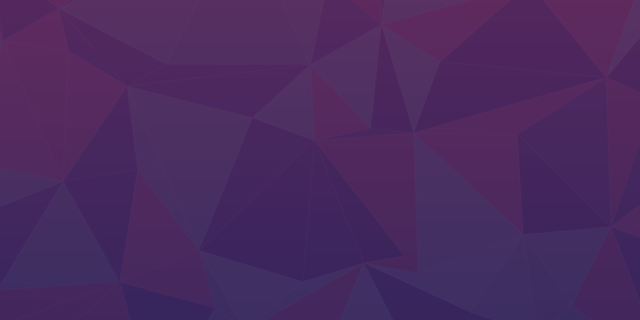
Give the GLSL for this background, as a Shadertoy shader.

```glsl
vec2 hash2(vec2 p) {
    vec3 q = fract(p.xyx * vec3(0.1031, 0.1030, 0.0973));
    q += dot(q, q.yzx + 33.33);
    return fract((q.xx + q.yz) * q.zy);
}

float cross2(vec2 a, vec2 b) {
    return a.x * b.y - a.y * b.x;
}

// Grid corner pushed off its regular place
vec2 meshVertex(vec2 id) {
    return id + 0.92 * (hash2(id + 57.0) - 0.5);
}

float edgeDistance(vec2 p, vec2 a, vec2 b) {
    return cross2(b - a, p - a) / max(length(b - a), 1e-4);
}

// Positive inside the triangle, for either winding
float triangleDistance(vec2 p, vec2 a, vec2 b, vec2 c) {
    float winding = cross2(b - a, c - a) < 0.0 ? -1.0 : 1.0;
    return min(winding * edgeDistance(p, a, b),
           min(winding * edgeDistance(p, b, c),
               winding * edgeDistance(p, c, a)));
}

// Wine, slate or dark violet offset with a slight change of brightness
vec3 facetTint(vec2 seed) {
    vec2 h = hash2(seed);
    vec3 tint = h.x < 0.36 ? vec3(0.026, -0.004, -0.004)
              : h.x < 0.67 ? vec3(0.000, 0.021, 0.013)
                           : vec3(-0.020, -0.014, -0.005);
    return tint + 0.010 * (h.y - 0.5);
}

void paintFacet(inout vec3 tint, vec2 p, vec2 a, vec2 b, vec2 c, vec2 seed, float pixel) {
    float d = triangleDistance(p, a, b, c);
    float seam = 1.0 - smoothstep(0.0, max(0.016, pixel), d);
    vec3 facet = facetTint(seed) + seam * vec3(0.012, 0.009, 0.010);
    tint = mix(tint, facet, clamp(d / pixel + 0.5, 0.0, 1.0));
}

void mainImage(out vec4 fragColor, in vec2 fragCoord) {
    vec2 uv = fragCoord / iResolution.y;
    float pixel = 3.5 / iResolution.y;
    vec2 p = mat2(0.921, 0.389, -0.389, 0.921) * uv * 3.5 + 12.3;
    vec2 cell = floor(p);
    vec3 tint = vec3(0.0);

    for (int y = -1; y <= 1; y++) {
        for (int x = -1; x <= 1; x++) {
            vec2 id = cell + vec2(x, y);
            vec2 a = meshVertex(id);
            vec2 b = meshVertex(id + vec2(1, 0));
            vec2 c = meshVertex(id + vec2(1, 1));
            vec2 d = meshVertex(id + vec2(0, 1));

            // Alternating diagonals make fans around every second vertex
            if (mod(id.x + id.y, 2.0) < 0.5) {
                paintFacet(tint, p, a, b, c, id * 2.0 + 5.0, pixel);
                paintFacet(tint, p, a, c, d, id * 2.0 + 94.0, pixel);
            } else {
                paintFacet(tint, p, a, b, d, id * 2.0 + 5.0, pixel);
                paintFacet(tint, p, b, c, d, id * 2.0 + 94.0, pixel);
            }
        }
    }

    // Indigo at the bottom, plum at the top
    vec3 backdrop = mix(vec3(0.235, 0.158, 0.368), vec3(0.347, 0.170, 0.374), uv.y);
    fragColor = vec4(backdrop + tint, 1.0);
}
```
